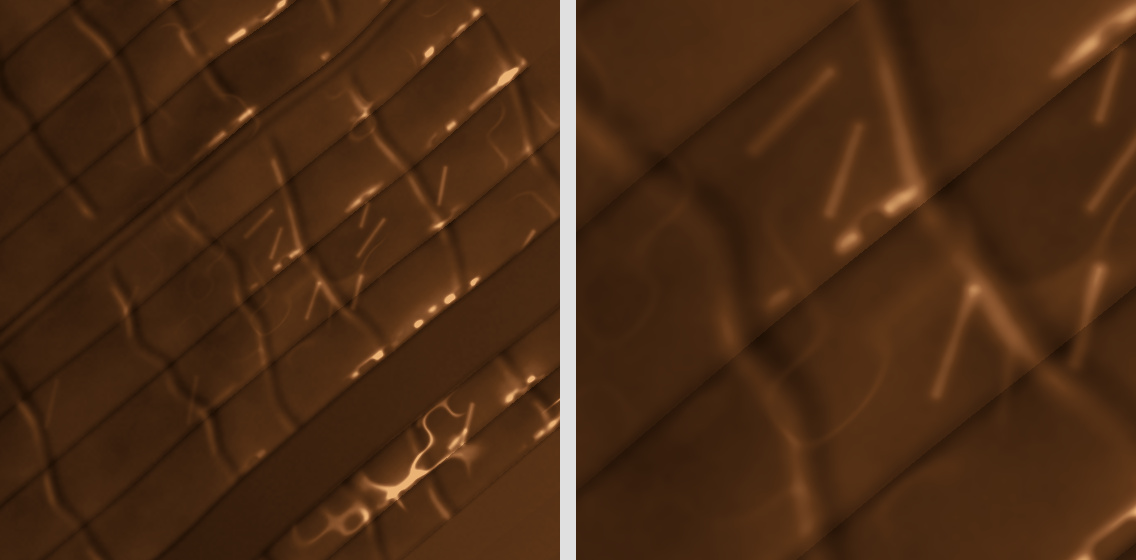
Left, the full canvas; right, a detail of the centre.
Write a Shadertoy shader that draws this texture.

```glsl
// Dim brown quilted foil: diagonal padded bars, wavy cross seams, warm broken glints.

float hash(vec2 p) {
    p = fract(p * vec2(0.1031, 0.1137));
    p += dot(p, p.yx + 33.33);
    return fract((p.x + p.y) * p.x * 7.31 + p.y * 5.17);
}

float noise(vec2 p) {
    vec2 i = floor(p), f = fract(p);
    f = f * f * (3.0 - 2.0 * f);
    return mix(mix(hash(i), hash(i + vec2(1, 0)), f.x),
               mix(hash(i + vec2(0, 1)), hash(i + vec2(1, 1)), f.x), f.y);
}

float fbm(vec2 p) {
    float sum = 0.0, amp = 0.5;
    for (int i = 0; i < 4; i++) {
        sum += amp * noise(p);
        p = p * 2.03 + 17.0;
        amp *= 0.5;
    }
    return sum;
}

// Soft line profile: 1 on the line, fading over the width.
float line(float d, float width) {
    return exp(-d * d / (width * width));
}

float segment(vec2 p, vec2 halfLength) {
    return length(p - halfLength * clamp(dot(p, halfLength) / dot(halfLength, halfLength), -1.0, 1.0));
}

// Brightness to warm brown.
vec3 foilColor(float light) {
    vec3 c = mix(vec3(0.13, 0.065, 0.02), vec3(0.25, 0.14, 0.06), clamp(light / 0.25, 0.0, 1.0));
    c = mix(c, vec3(0.37, 0.21, 0.09), clamp((light - 0.25) / 0.25, 0.0, 1.0));
    c = mix(c, vec3(0.58, 0.36, 0.20), clamp((light - 0.5) / 0.25, 0.0, 1.0));
    return mix(c, vec3(0.92, 0.70, 0.46), clamp((light - 0.75) / 0.25, 0.0, 1.0));
}

void mainImage(out vec4 fragColor, in vec2 fragCoord) {
    vec2 p = fragCoord / iResolution.xy;

    // x runs along the bars, y runs across them toward the lower right.
    vec2 down = vec2(p.x, 1.0 - p.y);
    vec2 q = vec2(dot(down, vec2(0.766, -0.643)), dot(down, vec2(0.643, 0.766)));
    q.y += 0.018 * (noise(q * 5.0 + 9.0) - 0.5);

    // Bars: a wide pitch above, a narrow one in the lower strip.
    bool lower = q.y > 1.058;
    float pitch = lower ? 0.085 : 0.121;
    float row = (q.y - (lower ? 1.058 : 0.09)) / pitch;
    float bar = floor(row), across = fract(row);
    float toLowerSeam = (1.0 - across) * pitch;

    // Regions without padding: flat band, fold and two corners.
    float band = smoothstep(0.93, 0.942, q.y) * smoothstep(1.065, 1.052, q.y);
    float fold = smoothstep(0.39, 0.42, q.y) * smoothstep(0.51, 0.48, q.y);
    float corner = smoothstep(1.222, 1.236, q.y);
    float upperEnd = smoothstep(0.64, 0.655, q.x) * smoothstep(0.82, 0.76, q.y);
    float flatArea = max(max(band, corner), upperEnd);
    float padded = (1.0 - flatArea) * (1.0 - fold);

    // Light grows toward the right, with soft dents in the foil.
    float lit = smoothstep(-0.25, 0.32, q.x + 0.35 * (q.y - 0.6));
    float light = 0.27 + 0.13 * (p.x - 0.5) + 0.05 * lit;
    vec2 dents = q * vec2(6.0, 8.0);
    float relief = fbm(dents + vec2(0.25, 0.45)) - fbm(dents);
    light += (1.0 - 0.85 * flatArea) * (0.32 * relief + 0.10 * (across - 0.4) * (0.5 + lit));
    light += 0.07 * corner - 0.10 * band * (1.0 - 0.3 * p.x);

    // Long seams between bars, and the double crease of the fold.
    float seam = line(min(across, 1.0 - across) * pitch, 0.0065);
    seam *= (1.0 - max(corner, upperEnd)) * (0.6 + 0.4 * noise(q * 9.0));
    light -= 0.15 * seam;
    light -= 0.09 * line(q.y - 0.478, 0.007) + 0.05 * line(q.y - 0.43, 0.025);
    light += 0.05 * line(q.y - 0.465, 0.006);

    // Wavy cross seams with a lit lip on their left.
    float columns[6] = float[6](-0.455, -0.185, -0.012, 0.155, 0.37, 0.61);
    for (int i = 0; i < 6; i++) {
        float x = columns[i] - 0.2 * (q.y - 0.7) + 0.018 * sin(14.0 * q.y + float(i) * 2.4);
        x += 0.02 * (noise(vec2(q.y * 16.0, float(i) * 5.0)) - 0.5);
        float d = q.x - x;
        light -= 0.13 * padded * line(d, 0.010);
        float lip = smoothstep(0.45, 0.85, noise(vec2(q.y * 22.0, float(i) * 3.7)));
        light += padded * line(d + 0.018, 0.008) * (0.05 + 0.24 * lip);
    }

    // Broken glints along the lower edge of each bar.
    float patches = smoothstep(0.42, 0.8, noise(vec2(q.x * 11.0, bar * 7.3 + 2.0)));
    float flecks = smoothstep(0.25, 0.8, noise(q * vec2(55.0, 70.0)));
    float lip = line(toLowerSeam - 0.011, 0.007);
    light += (1.0 - flatArea) * lit * patches * (0.75 * lip * flecks + 0.16 * line(toLowerSeam - 0.015, 0.028));

    // Sharp crumples, densest in the lower strip.
    float crease = line(noise(q * vec2(17.0, 24.0) + 4.0) - 0.5, 0.06);
    float clump = smoothstep(0.45, 0.75, noise(q * 9.0 + 31.0));
    light += (1.0 - flatArea) * lit * crease * clump * (lower ? 0.55 : 0.16);

    // Scattered straight pleats that catch the light.
    for (int i = 0; i < 18; i++) {
        float n = float(i) * 3.0 + 1.0;
        vec2 center = vec2(hash(vec2(n, 4.0)) * 0.95 - 0.4, 0.52 + 0.65 * hash(vec2(n, 19.0)));
        float tilt = 0.1 + 0.7 * hash(vec2(n, 37.0));
        vec2 halfLength = vec2(cos(tilt), -sin(tilt)) * (0.015 + 0.03 * hash(vec2(n, 53.0)));
        float d = segment(q - center, halfLength);
        light += (1.0 - flatArea) * line(d, 0.005) * (0.10 + 0.22 * lit);
    }

    // Fine grain.
    light += 0.025 * (noise(p * 170.0) - 0.5);
    fragColor = vec4(foilColor(clamp(light, 0.0, 1.0)), 1.0);
}
```
